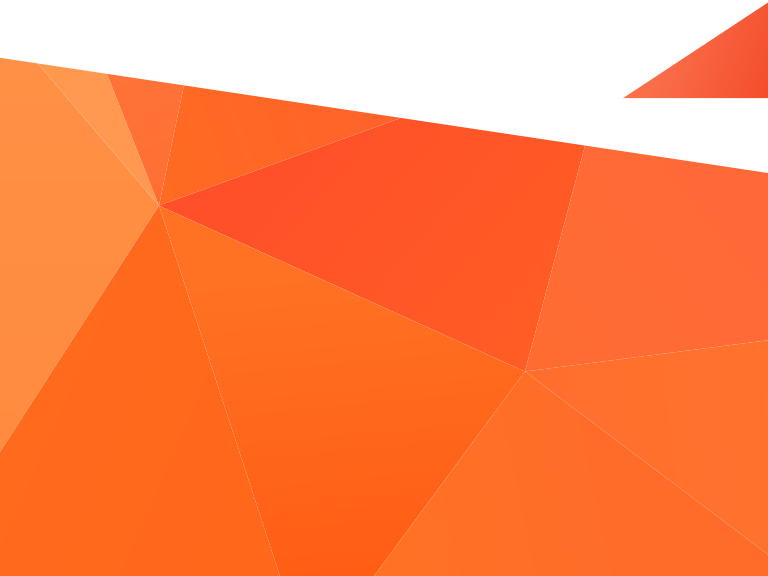
This background is drawn by a WebGL 1 fragment shader. Its source:

```glsl
precision highp float;
// Low-poly orange facets fanned around two hubs under a slanted white header, with a red corner triangle.

uniform vec2 u_resolution;

const vec3 WHITE = vec3(1.0);

// Signed distance to the line a-b, positive on its left.
float side(vec2 p, vec2 a, vec2 b) {
  vec2 d = normalize(b - a);
  vec2 q = p - a;
  return d.x * q.y - d.y * q.x;
}

// Antialiased coverage of the half-plane left of a-b.
float halfPlane(vec2 p, vec2 a, vec2 b, float pixel) {
  return clamp(0.5 + side(p, a, b) / pixel, 0.0, 1.0);
}

// Coverage of the wedge swept counterclockwise from hub-a to hub-b.
float wedge(vec2 p, vec2 hub, vec2 a, vec2 b, float pixel) {
  return halfPlane(p, hub, a, pixel) * halfPlane(p, b, hub, pixel);
}

// Linear gradient between two points.
vec3 ramp(vec2 p, vec2 a, vec2 b, vec3 start, vec3 end) {
  vec2 d = b - a;
  return mix(start, end, clamp(dot(p - a, d) / dot(d, d), 0.0, 1.0));
}

void main() {
  // The canvas spans 4 by 3 units.
  vec2 p = gl_FragCoord.xy / u_resolution * vec2(4.0, 3.0);
  float pixel = 3.0 / u_resolution.y;

  // Hubs and the ends of the creases that leave them.
  vec2 hubA = vec2(0.828, 1.929);
  vec2 hubB = vec2(2.734, 1.065);
  vec2 ridgeL = vec2(0.0, 2.699);
  vec2 ridgeR = vec2(4.0, 2.099);
  vec2 top1 = vec2(0.198, 2.669);
  vec2 top2 = vec2(0.557, 2.615);
  vec2 top3 = vec2(0.958, 2.555);
  vec2 top4 = vec2(2.089, 2.386);
  vec2 top5 = vec2(3.047, 2.242);
  vec2 left = vec2(0.0, 0.646);
  vec2 low1 = vec2(1.458, 0.0);
  vec2 low2 = vec2(1.948, 0.0);
  vec2 right1 = vec2(4.0, 1.228);
  vec2 right2 = vec2(4.0, 0.112);

  // Blending each facet over white leaves faint pale seams at the creases.
  vec3 color = WHITE;

  // Facets around the left hub.
  color = mix(color, ramp(p, ridgeL, left, vec3(1.0, 0.565, 0.27), vec3(1.0, 0.545, 0.245)),
              wedge(p, hubA, top1, left, pixel));
  color = mix(color, ramp(p, top1, hubA, vec3(1.0, 0.595, 0.31), vec3(1.0, 0.6, 0.32)),
              wedge(p, hubA, top2, top1, pixel));
  color = mix(color, ramp(p, top2, hubA, vec3(1.0, 0.45, 0.22), vec3(1.0, 0.435, 0.2)),
              wedge(p, hubA, top3, top2, pixel));
  color = mix(color, ramp(p, hubA, top4, vec3(1.0, 0.42, 0.13), vec3(1.0, 0.385, 0.165)),
              wedge(p, hubA, top4, top3, pixel));
  color = mix(color, ramp(p, left, low1, vec3(1.0, 0.415, 0.115), vec3(1.0, 0.405, 0.105)),
              wedge(p, hubA, left, low1, pixel));

  // Facets between the hubs.
  color = mix(color, ramp(p, vec2(1.4, 2.2), hubB, vec3(1.0, 0.313, 0.16), vec3(1.0, 0.365, 0.145)),
              wedge(p, hubA, hubB, top4, pixel) * halfPlane(p, hubB, top5, pixel));
  color = mix(color, ramp(p, vec2(1.55, 1.6), vec2(1.7, 0.0), vec3(1.0, 0.447, 0.138), vec3(1.0, 0.365, 0.08)),
              wedge(p, hubA, low1, hubB, pixel) * halfPlane(p, low2, hubB, pixel));

  // Facets around the right hub.
  color = mix(color, ramp(p, hubB, ridgeR, vec3(1.0, 0.425, 0.195), vec3(1.0, 0.41, 0.222)),
              wedge(p, hubB, right1, top5, pixel));
  color = mix(color, ramp(p, hubB, right1, vec3(1.0, 0.43, 0.175), vec3(1.0, 0.45, 0.18)),
              wedge(p, hubB, right2, right1, pixel));
  color = mix(color, ramp(p, low2, vec2(3.4, 0.3), vec3(1.0, 0.45, 0.145), vec3(1.0, 0.42, 0.16)),
              wedge(p, hubB, low2, right2, pixel));

  // White header above the ridge.
  color = mix(color, WHITE, halfPlane(p, ridgeL, ridgeR, pixel));

  // Corner triangle.
  vec2 tip = vec2(3.245, 2.489);
  vec2 peak = vec2(4.0, 2.987);
  vec2 base = vec2(4.0, 2.489);
  vec3 red = ramp(p, vec2(3.45, 2.68), base, vec3(0.98, 0.43, 0.29), vec3(0.955, 0.3, 0.17));
  color = mix(color, red, wedge(p, tip, base, peak, pixel));

  gl_FragColor = vec4(color, 1.0);
}
```
